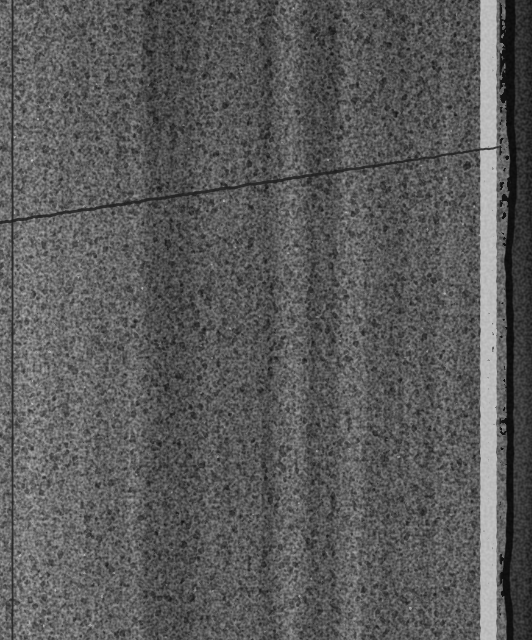
This texture is drawn by a Shadertoy shader. Its source:

```glsl
// Worn asphalt lane with streaked wheel tracks, a crack, a painted edge line and a tar seam.
#define GRAIN_FREQ 230.0
#define GRAIN_GAIN 0.21
#define CHIP_FREQ 85.0
#define CHIP_DEPTH 0.20
#define STREAK_GAIN 0.05
#define JOINT_X 0.0195
#define CRACK_LEFT 0.652
#define CRACK_SLOPE 0.152
#define PAINT_LEFT 0.7505
#define PAINT_RIGHT 0.776
#define TAR_X 0.797
#define SHOULDER_TONE 0.19

float hash(vec2 p) {
    vec3 q = fract(vec3(p.xyx) * 0.1031);
    q += dot(q, q.yzx + 33.33);
    return fract((q.x + q.y) * q.z);
}

vec2 hash2(vec2 p) { return vec2(hash(p), hash(p + 71.7)); }

vec2 slope(vec2 cell) {
    float a = 6.2832 * hash(cell);
    return vec2(cos(a), sin(a));
}

// Gradient noise, roughly -0.7 to 0.7
float noise(vec2 p) {
    vec2 i = floor(p), f = fract(p), e = vec2(1.0, 0.0);
    vec2 w = f * f * f * (f * (f * 6.0 - 15.0) + 10.0);
    float low = mix(dot(slope(i), f), dot(slope(i + e), f - e), w.x);
    float high = mix(dot(slope(i + e.yx), f - e.yx), dot(slope(i + 1.0), f - 1.0), w.x);
    return mix(low, high, w.y);
}

float bump(float x, float center, float width) {
    float d = (x - center) / width;
    return exp(-d * d);
}

float stripe(float x, float left, float right, float soft) {
    return smoothstep(left - soft, left + soft, x) * (1.0 - smoothstep(right - soft, right + soft, x));
}

// Scattered angular stones, one per cell
float chips(vec2 p, float freq, float px) {
    vec2 q = p * freq;
    q += 0.22 * vec2(noise(q * 2.1), noise(q * 2.1 + 40.0));
    vec2 cell = floor(q);
    float soft = 0.7 * freq * px, cover = 0.0;
    for (int j = -1; j <= 1; j++)
    for (int i = -1; i <= 1; i++) {
        vec2 id = cell + vec2(i, j);
        vec2 d = q - id - hash2(id);
        float size = hash(id + 13.1);
        float radius = 0.07 + 0.36 * size * size;
        d.x += d.y * (hash(id + 5.3) - 0.5);
        d.y *= 0.8;
        float stone = 1.0 - smoothstep(radius - soft, radius + soft, length(d));
        cover = max(cover, stone * mix(0.45, 1.0, hash(id + 29.0)));
    }
    return cover;
}

// Broad light and dark bands along the lane
float laneTone(vec2 p) {
    float x = p.x + 0.002 * noise(vec2(3.0, p.y * 4.0));
    float tone = mix(0.455, 0.385, smoothstep(0.08, 0.26, x));
    tone += 0.035 * bump(x, 0.045, 0.025) + 0.05 * bump(x, 0.212, 0.010);
    tone -= 0.055 * stripe(x, 0.224, 0.305, 0.012);
    tone -= 0.055 * bump(x, 0.418, 0.013) + 0.070 * bump(x, 0.488, 0.012);
    tone -= 0.055 * bump(x, 0.516, 0.012) + 0.025 * bump(x, 0.610, 0.030);
    tone += 0.060 * bump(x, 0.456, 0.020) + 0.060 * bump(x, 0.552, 0.020);
    tone += 0.020 * bump(x, 0.695, 0.012);
    tone += STREAK_GAIN * (noise(vec2(x * 55.0, p.y * 1.5)) + 0.5 * noise(vec2(x * 140.0, p.y * 3.0)));
    return tone - 0.035 * smoothstep(0.55, 1.0, p.y) + 0.02 * noise(p * 5.0);
}

void mainImage(out vec4 fragColor, in vec2 fragCoord) {
    vec2 p = fragCoord / iResolution.y;
    float px = 1.0 / iResolution.y;
    float grain = noise(p * GRAIN_FREQ) + 0.6 * noise(p * GRAIN_FREQ * 0.53 + 9.0);

    // Asphalt, its stones and pale specks
    float tone = laneTone(p);
    float stones = max(chips(p, CHIP_FREQ, px), 0.75 * chips(p + 3.7, CHIP_FREQ * 1.75, px));
    tone += GRAIN_GAIN * grain * (0.4 + 1.6 * tone);
    tone -= CHIP_DEPTH * stones * (0.45 + tone);
    tone += 0.22 * smoothstep(0.50, 0.62, noise(p * 110.0 + 50.0));

    // Narrow joint on the left
    float joint = abs(p.x - JOINT_X - 0.0006 * noise(vec2(1.0, p.y * 20.0)));
    tone = mix(tone, 0.13, 0.85 * (1.0 - smoothstep(0.0004, 0.0010 + px, joint)));

    // Painted edge line with worn pits, then a bare strip
    float rough = 0.0014 * noise(vec2(7.0, p.y * 90.0));
    float paint = stripe(p.x + rough, PAINT_LEFT, PAINT_RIGHT, 0.6 * px);
    float wear = bump(p.y, 0.47, 0.25) * smoothstep(0.757, 0.774, p.x);
    float pits = smoothstep(0.46, 0.60, noise(p * 150.0 + 20.0) + 0.12 * wear);
    float paintTone = 0.735 + 0.05 * grain - 0.40 * pits * (0.3 + 0.7 * wear);
    float bare = 0.43 + 0.16 * grain - 0.12 * stones;
    tone = mix(tone, bare, smoothstep(PAINT_RIGHT - px, PAINT_RIGHT + px, p.x));
    tone = mix(tone, paintTone, paint);

    // Slanting crack
    float wobble = 0.0025 * noise(vec2(p.x * 45.0, 2.0)) + 0.0012 * noise(vec2(p.x * 160.0, 8.0));
    float crack = abs(p.y - CRACK_LEFT - CRACK_SLOPE * p.x - wobble);
    float crackWidth = mix(0.0013, 0.0006, smoothstep(0.45, 0.75, p.x));
    float crackMask = 1.0 - smoothstep(crackWidth, crackWidth + 1.3 * px, crack);
    tone = mix(tone, 0.12, 0.85 * crackMask * (1.0 - smoothstep(0.777, 0.783, p.x)));

    // Dark shoulder beyond the seam
    float tarX = TAR_X + 0.005 * bump(p.y, 0.73, 0.07) - 0.003 * bump(p.y, 0.59, 0.04)
        - 0.006 * bump(p.y, 0.10, 0.045) + 0.002 * noise(vec2(4.0, p.y * 18.0));
    float shoulder = SHOULDER_TONE + 0.05 * bump(p.y, 0.33, 0.22) + 0.12 * grain;
    shoulder -= 0.05 * smoothstep(0.815, 0.832, p.x);
    tone = mix(tone, shoulder, smoothstep(tarX, tarX + 2.0 * px, p.x));

    // Ragged tar splashes and the winding seam
    float splash = bump(p.y, 0.90, 0.12) + 0.8 * bump(p.y, 0.69, 0.025)
        + 0.6 * bump(p.y, 0.335, 0.02) + 0.8 * bump(p.y, 0.10, 0.04);
    float blot = noise(p * vec2(130.0, 75.0)) + 0.5 * noise(p * 210.0) + 0.55 * splash - 0.42;
    tone = mix(tone, 0.07, smoothstep(-0.05, 0.10, blot) * stripe(p.x, 0.781, tarX, 0.002));
    float halfWidth = 0.0055 + 0.002 * smoothstep(0.75, 0.9, p.y) + 0.002 * noise(vec2(6.0, p.y * 50.0));
    float seam = 1.0 - smoothstep(halfWidth - px, halfWidth + px, abs(p.x - tarX));
    tone = mix(tone, 0.06 + 0.03 * grain, seam);

    fragColor = vec4(vec3(clamp(tone, 0.03, 0.85)), 1.0);
}
```
